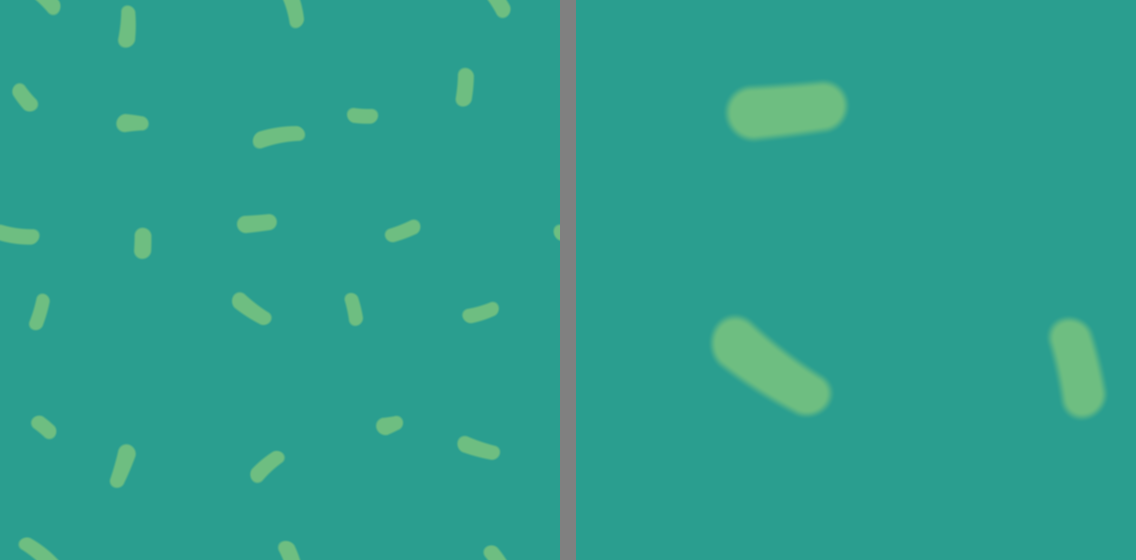
Left: the whole. Right: its middle third, enlarged.
This pattern is drawn by a Shadertoy shader. Its source:

```glsl
// Scattered rounded green dashes on a flat teal ground, repeating at the canvas edges.
#define GRID 5.0              // cells per canvas side
#define JITTER 0.56           // spread of dash centres inside a cell
#define HALF_LENGTH vec2(0.010, 0.033)  // shortest and longest half spine
#define RADIUS vec2(0.0120, 0.0162)     // thinnest and thickest end
#define BEND 3.0              // strongest curvature of a spine
#define SOFTNESS 0.0030       // half width of the blurred edge
#define GROUND vec3(0.165, 0.620, 0.560)
#define DASH vec3(0.430, 0.745, 0.505)

const float PI = 3.14159265;

// Four random values in 0..1 per cell
vec4 hash4(vec2 p) {
    vec4 q = fract(p.xyxy * vec4(0.1031, 0.1030, 0.0973, 0.1099));
    q += dot(q, q.wzxy + 33.33);
    return fract((q.xxyz + q.yzzw) * q.zywx);
}

// Capsule along x whose radius changes from one end to the other
float taperedCapsule(vec2 p, float halfLength, float startRadius, float endRadius) {
    float along = clamp(p.x, -halfLength, halfLength);
    float radius = mix(startRadius, endRadius, 0.5 + 0.5 * along / halfLength);
    return length(p - vec2(along, 0.0)) - radius;
}

// Distance to the dash of one cell; p is relative to the cell centre
float dashDistance(vec2 p, vec2 cell) {
    vec2 id = mod(cell, GRID);

    // Leave a few cells empty
    if (mod(id.x + GRID * id.y, 8.0) == 3.0) return 1.0;

    vec4 place = hash4(id + 17.0);
    vec4 shape = hash4(id + 71.0);

    // Move and turn into the frame of the dash
    p -= (place.xy - 0.5) * JITTER / GRID;
    float angle = place.z * PI;
    float c = cos(angle), s = sin(angle);
    p = vec2(c * p.x + s * p.y, c * p.y - s * p.x);

    // Bow the spine slightly
    p.y += (shape.w - 0.5) * 2.0 * BEND * p.x * p.x;

    float halfLength = mix(HALF_LENGTH.x, HALF_LENGTH.y, shape.x);
    vec2 radii = mix(vec2(RADIUS.x), vec2(RADIUS.y), shape.yz);
    return taperedCapsule(p, halfLength, radii.x, radii.y);
}

void mainImage(out vec4 fragColor, in vec2 fragCoord) {
    vec2 uv = fragCoord / iResolution.y;

    // Offset rows so that some dashes are cut by the border
    vec2 grid = uv * GRID + vec2(0.15, 0.5);
    vec2 home = floor(grid);

    // Nearest dash among the neighbouring cells
    float d = 1.0;
    for (int y = -1; y <= 1; y++) {
        for (int x = -1; x <= 1; x++) {
            vec2 cell = home + vec2(x, y);
            d = min(d, dashDistance((grid - cell - 0.5) / GRID, cell));
        }
    }

    float edge = max(SOFTNESS, 0.75 / iResolution.y);
    float cover = 1.0 - smoothstep(-edge, edge, d);
    fragColor = vec4(mix(GROUND, DASH, cover), 1.0);
}
```
